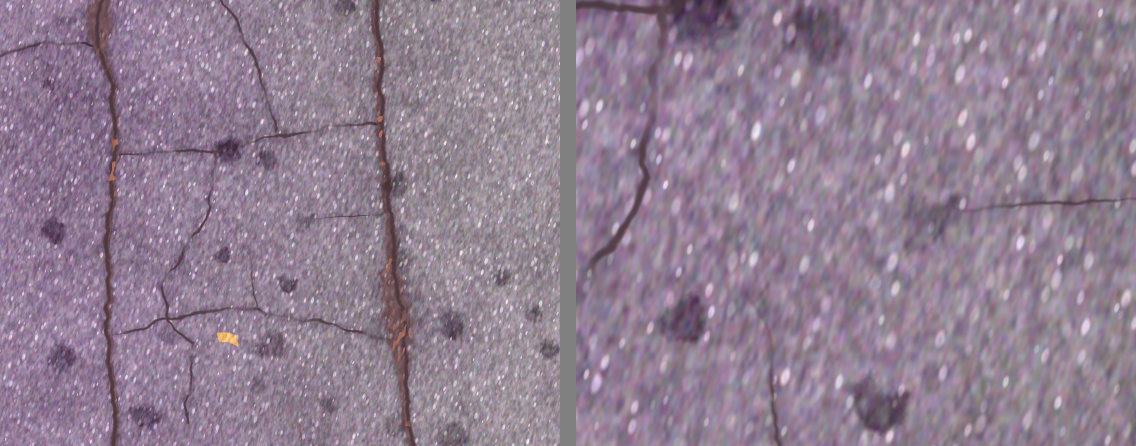
Left, the full canvas; right, a detail of the centre.
Write a Shadertoy shader that draws this texture.

```glsl
#define ASPHALT vec3(0.588, 0.523, 0.592)
#define VIOLET_TINT vec3(0.012, -0.014, 0.030)
#define GREY_TINT vec3(0.004, 0.024, -0.008)
#define CRACK_COLOR vec3(0.29, 0.21, 0.24)
#define SOIL_COLOR vec3(0.43, 0.30, 0.31)
#define DEBRIS_COLOR vec3(0.74, 0.47, 0.40)
#define LEAF_COLOR vec3(0.94, 0.73, 0.45)
#define GRAIN_LEAN 0.22
#define GRAIN_CONTRAST 0.26
#define CHIP_GAIN 0.30
#define STAIN_CELL 0.15
#define STAIN_DEPTH 0.21

float hash(vec2 p) {
    vec3 h = fract(vec3(p.xyx) * 0.1031);
    h += dot(h, h.yzx + 33.33);
    return fract((h.x + h.y) * h.z);
}

vec2 hash2(vec2 p) {
    return vec2(hash(p + 17.3), hash(p + 91.7));
}

float noise(vec2 p) {
    vec2 i = floor(p), f = fract(p);
    f = f * f * (3.0 - 2.0 * f);
    return mix(mix(hash(i), hash(i + vec2(1, 0)), f.x),
               mix(hash(i + vec2(0, 1)), hash(i + vec2(1, 1)), f.x), f.y);
}

float fbm(vec2 p) {
    float sum = 0.0, amp = 0.53;
    for (int i = 0; i < 4; i++) {
        sum += amp * noise(p);
        p = p * 2.03 + 11.7;
        amp *= 0.5;
    }
    return sum;
}

float bump(float x, float center, float width) {
    float d = (x - center) / width;
    return exp(-d * d);
}

float segment(vec2 p, vec2 a, vec2 b) {
    vec2 pa = p - a, ba = b - a;
    return length(pa - ba * clamp(dot(pa, ba) / dot(ba, ba), 0.0, 1.0));
}

float bent(vec2 p, vec2 a, vec2 b, vec2 c) {
    return min(segment(p, a, b), segment(p, b, c));
}

// Bright elongated stone chips, one per jittered cell
float chips(vec2 q) {
    vec2 cell = floor(q);
    float light = 0.0;
    for (int y = -1; y <= 1; y++)
    for (int x = -1; x <= 1; x++) {
        vec2 id = cell + vec2(x, y);
        float size = mix(0.22, 0.50, hash(id + 5.1));
        float d = length(q - id - hash2(id));
        light = max(light, pow(hash(id + 43.0), 3.0) * smoothstep(size, size * 0.35, d));
    }
    return light;
}

// Ragged dark blots, more frequent toward the bottom
float stains(vec2 p) {
    vec2 cell = floor(p / STAIN_CELL);
    float dark = 0.0;
    for (int y = -1; y <= 1; y++)
    for (int x = -1; x <= 1; x++) {
        vec2 id = cell + vec2(x, y);
        vec2 center = (id + hash2(id)) * STAIN_CELL;
        float present = step(hash(id + 7.9), mix(0.62, 0.12, center.y));
        float radius = mix(0.014, 0.042, hash(id + 2.4));
        float d = length(p - center) + 0.034 * (fbm(p * 48.0) - 0.5);
        float depth = mix(0.35, 1.0, hash(id + 61.0));
        dark = max(dark, present * depth * smoothstep(radius, radius * 0.5, d));
    }
    return dark;
}

void mainImage(out vec4 fragColor, in vec2 fragCoord) {
    vec2 p = fragCoord / iResolution.y;
    vec2 q = vec2(p.x - GRAIN_LEAN * p.y, p.y);

    // Slanted grain, chips and broad shading
    float grain = 0.62 * noise(q * vec2(175, 85)) + 0.38 * noise(q * vec2(340, 170) + 40.0) - 0.5;
    float tone = GRAIN_CONTRAST * grain + CHIP_GAIN * chips(q * vec2(92, 48)) - 0.035;
    tone += 0.13 * (fbm(p * 7.0) - 0.5) + 0.035 * smoothstep(0.7, 1.3, p.x);
    tone -= 0.07 * bump(p.x, 0.16, 0.12) * bump(p.y, 0.76, 0.16);
    tone -= STAIN_DEPTH * stains(p);
    float greyness = smoothstep(0.1, 1.2, p.x + 0.5 * (fbm(p * 4.0 + 8.0) - 0.5));
    vec3 color = ASPHALT + mix(VIOLET_TINT, GREY_TINT, greyness) + tone;
    vec3 speckle = vec3(noise(q * vec2(290, 150)), noise(q * vec2(290, 150) + 70.0),
                        noise(q * vec2(290, 150) + 130.0));
    color += 0.09 * (speckle - 0.5);

    // Thin branching cracks
    vec2 w = p + 0.022 * (vec2(fbm(p * 22.0), fbm(p * 22.0 + 50.0)) - 0.5);
    float d = bent(w, vec2(-0.02, 0.875), vec2(0.10, 0.90), vec2(0.21, 0.90));
    d = min(d, bent(w, vec2(0.49, 1.02), vec2(0.572, 0.861), vec2(0.62, 0.706)));
    d = min(d, bent(w, vec2(0.257, 0.652), vec2(0.482, 0.66), vec2(0.637, 0.698)));
    d = min(d, segment(w, vec2(0.637, 0.698), vec2(0.853, 0.727)));
    d = min(d, bent(w, vec2(0.482, 0.66), vec2(0.474, 0.534), vec2(0.368, 0.371)));
    d = min(d, bent(w, vec2(0.253, 0.248), vec2(0.376, 0.285), vec2(0.531, 0.306)));
    d = min(d, bent(w, vec2(0.531, 0.306), vec2(0.703, 0.284), vec2(0.88, 0.232)));
    d = min(d, bent(w, vec2(0.368, 0.371), vec2(0.376, 0.281), vec2(0.433, 0.232)));
    d = min(d, segment(w, vec2(0.433, 0.232), vec2(0.417, 0.05)));
    float faint = min(segment(w, vec2(0.552, 0.453), vec2(0.572, 0.306)),
                      segment(w, vec2(0.70, 0.51), vec2(0.86, 0.518)));
    d = min(d, faint + 0.0015);
    float wear = mix(0.3, 1.0, smoothstep(0.25, 0.6, noise(p * 24.0)));
    color -= 0.06 * smoothstep(0.018, 0.0, d);
    color = mix(color, CRACK_COLOR, 0.85 * wear * smoothstep(0.0046, 0.0008, d));

    // Two long joints filled with soil and litter
    float t = 1.0 - p.y;
    float jag = 0.020 * (fbm(vec2(p.y * 26.0, 3.0)) - 0.5);
    float left = p.x - 0.249 - 0.008 * sin(9.8 * (p.y - 0.51)) + 0.026 * bump(p.y, 0.94, 0.07) + jag;
    float right = p.x - 0.843 - 0.03 * t - 0.05 * t * t - jag;
    float leftWidth = 0.008 + 0.022 * bump(p.y, 0.96, 0.07);
    float rightWidth = 0.010 + 0.024 * bump(p.y, 0.29, 0.10);
    float joint = min(abs(left) / leftWidth, abs(right) / rightWidth);
    float core = min(abs(left + 0.002), abs(right - 0.4 * rightWidth));
    float ragged = joint + 0.9 * (fbm(p * 60.0) - 0.5);
    color -= 0.07 * smoothstep(2.6, 0.8, ragged);
    color = mix(color, SOIL_COLOR + 0.5 * tone, 0.8 * smoothstep(1.2, 0.6, ragged));
    color = mix(color, CRACK_COLOR, 0.85 * smoothstep(0.0065, 0.0015, core));
    float litter = smoothstep(0.66, 0.82, noise(q * vec2(120, 60) + 9.0));
    litter *= smoothstep(0.3, 0.65, noise(p * 9.0 + 4.0)) * smoothstep(1.1, 0.6, ragged);
    color = mix(color, DEBRIS_COLOR, 0.85 * litter);

    // Small fallen leaf
    vec2 leaf = abs(w - vec2(0.507, 0.24)) - vec2(0.017, 0.008);
    float leafEdge = length(max(leaf, 0.0)) - 0.004;
    color = mix(color, LEAF_COLOR + 0.3 * grain, smoothstep(0.002, -0.002, leafEdge));

    fragColor = vec4(clamp(color, 0.0, 1.0), 1.0);
}
```
